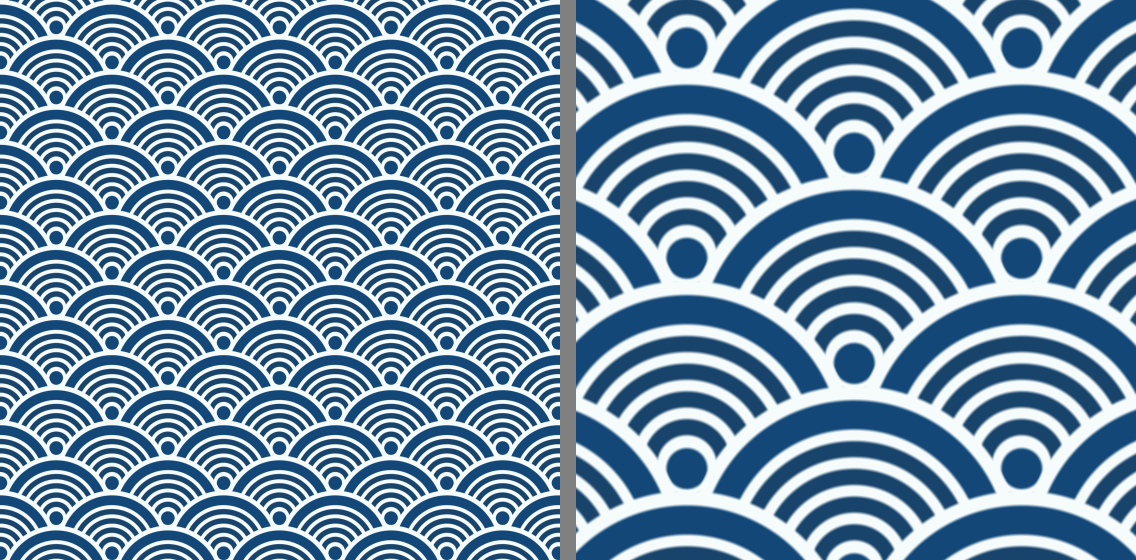
Left: the whole. Right: its middle third, enlarged.
This pattern is drawn by a WebGL 1 fragment shader. Its source:

```glsl
precision highp float;
// Overlapping wave scales: staggered rows of domes, each with a broad rim, four
// thin arches and a round core. Arches are circles scaled about the core, and
// rows are painted from top to bottom so that lower domes cover upper ones.

uniform vec2 u_resolution;

// Lengths are fractions of the canvas; arch sizes are heights above the core.
const vec2 LATTICE_ORIGIN = vec2(0.4990, 0.5755);
const float PERIOD = 0.1993;
const float ROW_STEP = 0.0626;
const float DOME_HEIGHT = 0.1119;
const float CENTER_LIFT = 0.11;    // circle center height / arch height
const float RIM_MIDDLE = 0.0946;
const float RIM_HALF_WIDTH = 0.0087;
const float ARCH_FIRST = 0.0247;
const float ARCH_PITCH = 0.0165;
const float ARCH_HALF_WIDTH = 0.0048;
const float ARCH_LAST_INDEX = 3.0;
const float CORE_RADIUS = 0.0122;
const float EDGE_SOFTNESS = 0.0013;

const vec3 PAPER = vec3(0.965, 0.99, 0.99);
const vec3 RIM_BLUE = vec3(0.07, 0.28, 0.47);
const vec3 ARCH_BLUE = vec3(0.095, 0.265, 0.42);

float coverage(float dist) {
    float soft = max(EDGE_SOFTNESS, 0.6 / min(u_resolution.x, u_resolution.y));
    return 1.0 - smoothstep(-soft, soft, dist);
}

// Height of the arch through p: solves |p - (0, k h)| = (1 - k) h for h.
float archHeight(vec2 p) {
    float a = 1.0 - 2.0 * CENTER_LIFT;
    float b = CENTER_LIFT * p.y;
    return (sqrt(b * b + a * dot(p, p)) - b) / a;
}

vec3 domeColor(vec2 p, float h) {
    float index = clamp(floor((h - ARCH_FIRST) / ARCH_PITCH + 0.5), 0.0, ARCH_LAST_INDEX);
    float arch = abs(h - ARCH_FIRST - index * ARCH_PITCH) - ARCH_HALF_WIDTH;
    float rim = abs(h - RIM_MIDDLE) - RIM_HALF_WIDTH;
    float core = length(p) - CORE_RADIUS;

    vec3 color = mix(PAPER, ARCH_BLUE, coverage(arch));
    return mix(color, RIM_BLUE, coverage(min(rim, core)));
}

void main() {
    vec2 pos = gl_FragCoord.xy / u_resolution - LATTICE_ORIGIN;
    float lowestRow = floor((pos.y - DOME_HEIGHT) / ROW_STEP);
    vec3 color = PAPER;

    // Paint the rows that can reach this point, upper ones first.
    for (int i = 0; i < 4; i++) {
        float row = lowestRow + 3.0 - float(i);
        float stagger = 0.5 * mod(row, 2.0);
        float x = (fract(pos.x / PERIOD - stagger + 0.5) - 0.5) * PERIOD;
        vec2 p = vec2(x, pos.y - row * ROW_STEP);
        float h = archHeight(p);
        color = mix(color, domeColor(p, h), coverage(h - DOME_HEIGHT));
    }

    gl_FragColor = vec4(color, 1.0);
}
```
